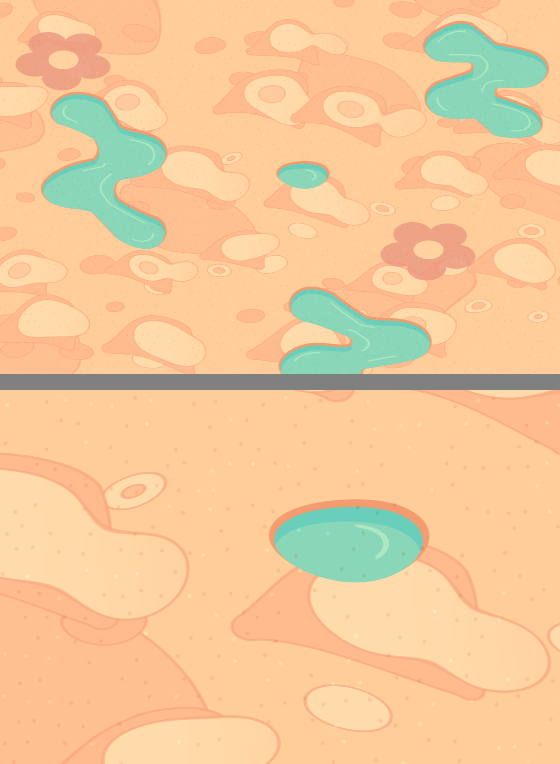
Top: the whole. Bottom: its middle third, enlarged.
Reproduce this texture procedurally as a Shadertoy shader.

```glsl
// Pastel desert seen from above: outlined dunes, pebbles, teal pools and flat blossoms.
#define SQUASH vec2(1.0, 1.6)
#define DUNE_CELL vec2(0.33, 0.205)
#define PEBBLE_CELL vec2(0.16, 0.105)
#define SPECK_CELL vec2(0.019)
#define LINE 0.0015
#define WARP 0.009

const vec3 SAND = vec3(1.0, 0.805, 0.605);
const vec3 CREAM = vec3(1.0, 0.855, 0.665);
const vec3 PEACH = vec3(1.0, 0.735, 0.555);
const vec3 CONTOUR = vec3(0.97, 0.65, 0.49);
const vec3 BANK = vec3(0.95, 0.61, 0.44);
const vec3 WATER = vec3(0.54, 0.84, 0.72);
const vec3 DEEP = vec3(0.41, 0.81, 0.73);
const vec3 GLINT = vec3(0.68, 0.91, 0.76);
const vec3 BLOSSOM = vec3(0.92, 0.59, 0.50);

vec2 hash2(vec2 c) {
    vec3 q = fract(c.xyx * vec3(0.1031, 0.1030, 0.0973));
    q += dot(q, q.yzx + 33.33);
    return fract((q.xx + q.yz) * q.zy);
}

float cover(float d) {
    float soft = 0.75 / iResolution.y;
    return 1.0 - smoothstep(-soft, soft, d);
}

float smin(float a, float b, float k) {
    float h = max(k - abs(a - b), 0.0) / k;
    return min(a, b) - h * h * k * 0.25;
}

// Capsule whose radius runs from ra to rb
float taper(vec2 p, vec2 a, vec2 b, float ra, float rb) {
    vec2 ab = b - a;
    float h = clamp(dot(p - a, ab) / dot(ab, ab), 0.0, 1.0);
    return length(p - a - ab * h) - mix(ra, rb, h);
}

void paint(inout vec3 color, float d, vec3 fill) {
    color = mix(color, fill, cover(d));
    color = mix(color, CONTOUR, 0.7 * cover(abs(d) - LINE));
}

// Offset to a jittered, staggered cell centre (xy) and its random seed (zw)
vec4 scatter(vec2 p, vec2 size, vec2 neighbour) {
    float row = floor(p.y / size.y) + neighbour.y;
    float shift = 0.5 * mod(row, 2.0);
    vec2 id = vec2(floor(p.x / size.x - shift) + neighbour.x, row);
    vec2 centre = id + vec2(shift, 0.0) + 0.5 + 0.45 * (hash2(id + 11.0) - 0.5);
    return vec4(p - centre * size, hash2(id + 57.0));
}

void pebble(inout vec3 color, vec4 s) {
    if (s.z > 0.72) return;
    float d = length(s.xy * vec2(1.0, 1.9)) - mix(0.024, 0.046, s.w);
    bool pale = s.z > 0.5;
    paint(color, d, pale ? CREAM : PEACH);
    if (pale && s.w < 0.6) paint(color, d + 0.017, mix(SAND, PEACH, 0.7));
}

void dune(inout vec3 color, vec4 s) {
    if (s.z > 0.9) return;
    float size = mix(0.75, 1.1, s.w);
    vec2 q = s.xy * vec2(1.0, 1.5) / size;
    // Shaded side spreads left and trails down to the right
    float shade = smin(taper(q, vec2(0), vec2(-0.13, -0.045), 0.066, 0.018),
                       taper(q, vec2(0), vec2(0.07, -0.115), 0.066, 0.012), 0.09);
    paint(color, shade * size, PEACH);
    // Sunlit crest with a lower lobe
    vec2 lobe = vec2(mix(0.05, 0.14, fract(s.z * 7.0)), -0.07 * fract(s.w * 5.0));
    float crest = smin(length(q) - 0.069, length(q - lobe) - 0.05, 0.06);
    paint(color, crest * size, mix(CREAM, SAND, 0.6 * smoothstep(0.02, 0.17, q.x)));
    if (s.z > 0.66) paint(color, (length(q) - 0.032) * size, mix(CREAM, PEACH, 0.5));
}

// Each pool zigzags downward: centre, sideways reach, drop per bend
float water(vec2 p) {
    vec4 pools[3] = vec4[3](vec4(0.29, 0.54, 0.075, 0.1),
        vec4(1.29, 0.775, 0.075, 0.072), vec4(0.96, 0.05, 0.11, 0.08));
    float nearest = length((p - vec2(0.82, 0.525)) * vec2(1.0, 1.9)) - 0.064;
    for (int i = 0; i < 3; i++) {
        vec2 q = (p - pools[i].xy) * SQUASH;
        float d = 1.0;
        for (int k = 0; k < 3; k++) {
            float side = k == 1 ? 1.0 : -1.0;
            vec2 a = vec2(side * pools[i].z, pools[i].w * (1.5 - float(k))) * SQUASH;
            vec2 b = a - vec2(2.0 * side * pools[i].z, pools[i].w) * SQUASH;
            vec2 mid = 0.5 * (a + b);
            float bend = min(taper(q, a, mid, 0.078, 0.048), taper(q, mid, b, 0.048, 0.078));
            d = smin(d, bend, 0.04);
        }
        nearest = min(nearest, d);
    }
    return nearest / 1.25;
}

// Five round petals by folding the angle
float petals(vec2 q) {
    float wedge = 6.28318 / 5.0;
    float angle = mod(atan(q.y, q.x) - 0.25, wedge) - 0.5 * wedge;
    vec2 folded = length(q) * vec2(cos(angle), sin(angle));
    return min(length(folded - vec2(0.079, 0.0)) - 0.052, length(q) - 0.07);
}

void mainImage(out vec4 fragColor, in vec2 fragCoord) {
    vec2 p = fragCoord / iResolution.y;
    vec2 w = p + WARP * (sin(p.yx * vec2(13.0, 11.0) + vec2(1.0, 2.5))
                       + 0.5 * sin(p.yx * 27.0 + p * 9.0));
    vec3 color = SAND;

    // Broad drifts from layered sines
    float drift = sin(w.x * 5.0 + w.y * 13.0) + sin(w.x * 7.3 - w.y * 9.0 + 1.7)
                + 0.5 * sin(w.x * 12.0 + w.y * 19.0);
    paint(color, (1.0 - drift) * 0.06, mix(SAND, PEACH, 0.75));

    for (int j = 1; j >= -1; j--)
        for (int i = -1; i <= 1; i++)
            pebble(color, scatter(w, PEBBLE_CELL, vec2(i, j)));
    for (int j = 1; j >= -1; j--)
        for (int i = -1; i <= 1; i++)
            dune(color, scatter(w, DUNE_CELL, vec2(i, j)));

    // Translucent blossoms with open centres
    for (int i = 0; i < 2; i++) {
        vec2 q = (p - mix(vec2(0.17, 0.84), vec2(1.146, 0.332), float(i))) * SQUASH;
        color = mix(color, BLOSSOM, 0.78 * cover(petals(q)));
        color = mix(color, mix(SAND, CREAM, 0.4), cover(length(q) - 0.04));
    }

    // Pools: bank, shaded upper rim, broken glints
    float d = water(w);
    color = mix(color, BANK, cover(water(w - vec2(0.0, 0.004)) - 0.004));
    vec3 pool = mix(DEEP, WATER, cover(water(w + vec2(0.0, 0.013))));
    float dash = smoothstep(0.25, 0.4, sin(w.x * 31.0 + w.y * 23.0));
    pool = mix(pool, GLINT, dash * cover(abs(d + 0.025) - 0.002));
    color = mix(color, pool, cover(d));

    // Fine specks, mostly dark
    vec4 speck = scatter(p, SPECK_CELL, vec2(0));
    float dotMask = cover(length(speck.xy) - 0.0017) * step(speck.z, 0.6);
    vec3 tint = speck.w > 0.75 ? vec3(1.06, 1.07, 1.1) : vec3(0.98, 0.92, 0.9);
    color *= mix(vec3(1), tint, dotMask);
    fragColor = vec4(min(color, 1.0), 1.0);
}
```
